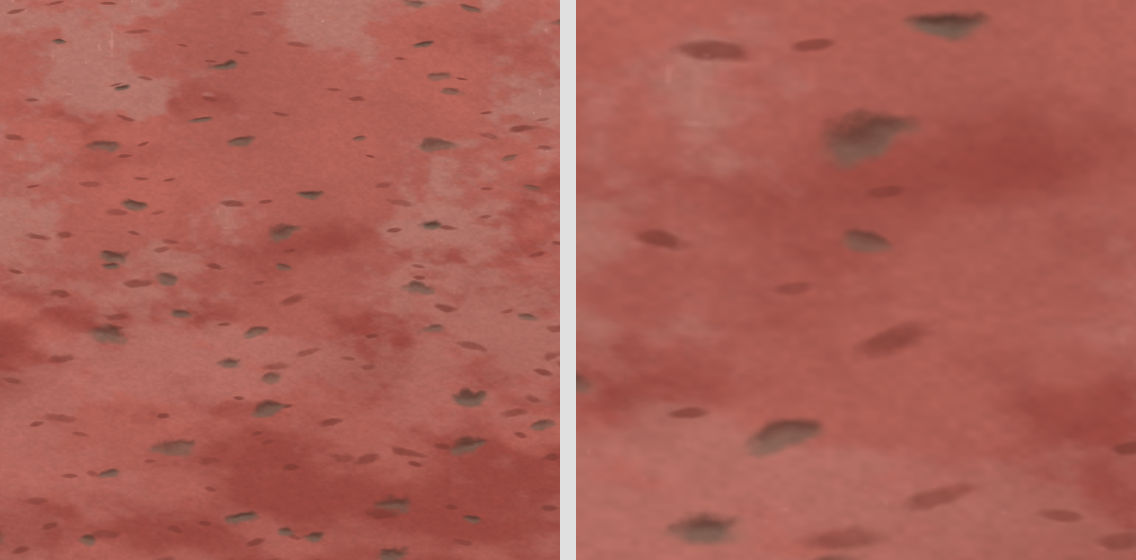
Left, the full canvas; right, a detail of the centre.
Write a three.js fragment shader that draws this texture.

```glsl
// Weathered red surface seen at a slant: streaky layered noise for the ground,
// chalky bloom towards the top, darker red stains towards the bottom,
// and scattered flat flecks and grey-brown pits that grow downwards.
varying vec2 vUv;

const vec3 GROUND = vec3(0.688, 0.376, 0.334);
const vec3 CHALK = vec3(0.705, 0.475, 0.435);
const vec3 STAIN = vec3(0.585, 0.268, 0.235);
const vec3 FLECK = vec3(0.470, 0.225, 0.195);
const vec3 PIT_RIM = vec3(0.335, 0.215, 0.180);
const vec3 PIT_FLOOR = vec3(0.455, 0.365, 0.315);
const vec2 PIT_GRID = vec2(9.0, 13.0);
const vec2 FLECK_GRID = vec2(14.0, 23.0);
const vec2 PIT_RADIUS = vec2(0.038, 0.019);
const vec2 FLECK_RADIUS = vec2(0.027, 0.010);
const float GRAIN = 0.045;

float hash(vec2 p) {
  vec3 q = fract(p.xyx * vec3(0.1031, 0.1030, 0.0973));
  q += dot(q, q.yzx + 33.33);
  return fract((q.x + q.y) * q.z);
}

float noise(vec2 p) {
  vec2 i = floor(p), f = fract(p);
  f = f * f * (3.0 - 2.0 * f);
  float low = mix(hash(i), hash(i + vec2(1.0, 0.0)), f.x);
  float high = mix(hash(i + vec2(0.0, 1.0)), hash(i + 1.0), f.x);
  return mix(low, high, f.y);
}

float fbm(vec2 p) {
  float sum = 0.0, weight = 0.5;
  for (int i = 0; i < 5; i++) {
    sum += weight * noise(p);
    p = mat2(1.94, 0.25, -0.25, 1.94) * p + 17.3;
    weight *= 0.5;
  }
  return sum / 0.96875;
}

// Scattered ragged ellipses: x is coverage, y is height within the mark.
vec2 scatter(vec2 p, vec2 grid, vec2 radius, float density, float seed) {
  vec2 base = floor(p * grid);
  vec2 ragged = vec2(fbm(p * vec2(30.0, 45.0) + seed),
                     fbm(p * vec2(30.0, 45.0) + seed + 50.0)) - 0.5;
  vec2 result = vec2(0.0);
  for (int j = -1; j <= 1; j++) {
    for (int i = -1; i <= 1; i++) {
      vec2 id = base + vec2(float(i), float(j));
      vec2 key = id + seed;
      vec2 centre = (id + vec2(hash(key + 3.7), hash(key + 71.3))) / grid;
      float present = step(hash(key + 29.1), density * mix(1.15, 0.45, centre.y));
      float size = mix(0.42, 1.0, pow(hash(key + 47.9), 1.6));
      vec2 slant = radius * size * vec2(1.0, mix(1.12, 0.55, centre.y));
      vec2 d = p - centre;
      d.y -= d.x * (hash(key + 13.5) - 0.45) * 0.45;
      d = d / slant + ragged * 1.5;
      float strength = mix(0.6, 1.0, hash(key + 91.7));
      float cover = present * strength * (1.0 - smoothstep(0.45, 1.2, length(d)));
      if (cover > result.x) result = vec2(cover, d.y);
    }
  }
  return result;
}

void main() {
  vec2 p = vUv;
  vec2 streak = vec2(p.x, p.y + 0.08 * p.x);

  // Ground with broad light and dark drifts
  float drift = fbm(streak * vec2(5.0, 9.0) + 4.0);
  vec3 color = GROUND * (1.0 + 0.16 * (drift - 0.5));

  // Dark stains, heaviest at the lower right
  float depth = 0.34 * (0.46 - p.y) + 0.10 * (p.x - 0.5) * (1.0 - p.y);
  float stain = fbm(streak * vec2(6.0, 13.0) + 23.0) + depth;
  color = mix(color, STAIN, 0.85 * smoothstep(0.46, 0.78, stain));

  // Chalky bloom, broken up by finer streaks
  float bloom = fbm(streak * vec2(5.0, 8.0) + 61.0);
  float crumbs = fbm(streak * vec2(32.0, 58.0) + 9.0);
  float chalk = smoothstep(0.42, 0.70, bloom + 0.45 * (crumbs - 0.5));
  color = mix(color, CHALK, chalk * mix(0.25, 0.85, smoothstep(0.1, 0.75, p.y)));

  // Small red-brown flecks
  vec2 fleck = scatter(p, FLECK_GRID, FLECK_RADIUS, 0.40, 120.0);
  color = mix(color, FLECK, 0.68 * fleck.x);

  // Pits with a shaded upper rim and a paler floor
  vec2 pit = scatter(p, PIT_GRID, PIT_RADIUS, 0.40, 310.0);
  float rim = smoothstep(-0.35, 0.65, pit.y + 0.5 * (crumbs - 0.5));
  vec3 pitColor = mix(PIT_FLOOR, PIT_RIM, rim);
  color = mix(color, pitColor, 0.92 * pit.x);

  // Soft fine grain and sparse bright specks
  float grain = noise(streak * vec2(95.0, 170.0)) + noise(streak * vec2(190.0, 260.0)) - 1.0;
  color *= 1.0 + GRAIN * grain;
  float speck = smoothstep(0.90, 1.0, noise(streak * vec2(85.0, 120.0) + 40.0));
  color += 0.07 * speck * chalk * p.y;

  gl_FragColor = vec4(color, 1.0);
}
```
